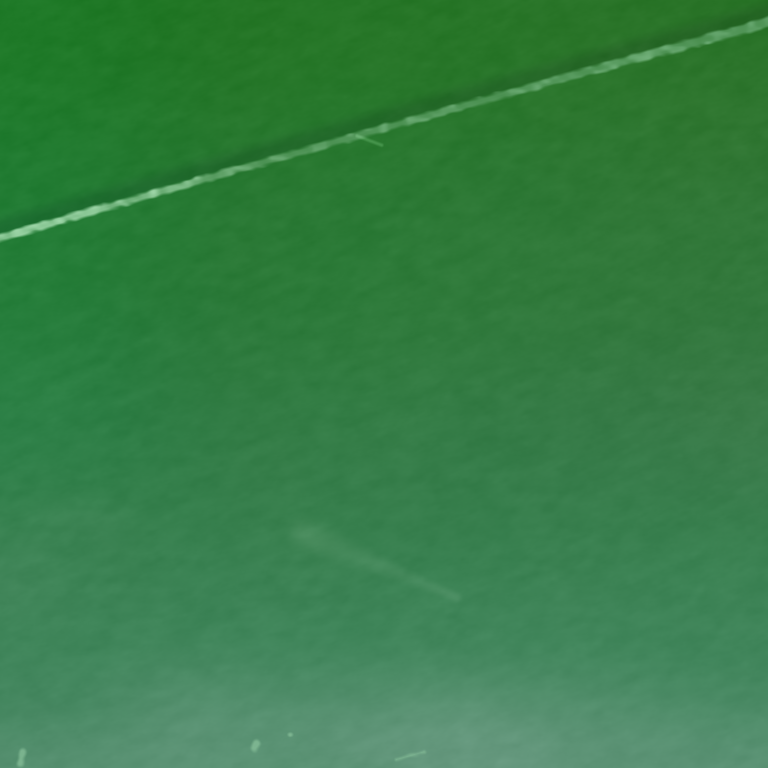
A three.js fragment shader for this texture:

```glsl
// Worn green painted board with a pale diagonal chalk line and dusty haze below.
varying vec2 vUv;

float hash(vec2 p) {
  return fract(sin(dot(p, vec2(127.1, 311.7))) * 43758.5453);
}

float noise(vec2 p) {
  vec2 i = floor(p), f = fract(p);
  f = f * f * (3.0 - 2.0 * f);
  return mix(mix(hash(i), hash(i + vec2(1.0, 0.0)), f.x),
             mix(hash(i + vec2(0.0, 1.0)), hash(i + vec2(1.0, 1.0)), f.x), f.y);
}

float fbm(vec2 p) {
  float sum = 0.0, amp = 0.5;
  for (int i = 0; i < 5; i++) {
    sum += amp * noise(p);
    p = mat2(1.6, 1.2, -1.2, 1.6) * p + 7.3;
    amp *= 0.5;
  }
  return sum;
}

float segment(vec2 p, vec2 a, vec2 b) {
  vec2 ab = b - a;
  return length(p - a - ab * clamp(dot(p - a, ab) / dot(ab, ab), 0.0, 1.0));
}

// Soft elliptical patch
float patchGlow(vec2 p, vec2 center, vec2 size) {
  vec2 d = (p - center) / size;
  return exp(-dot(d, d));
}

// Vertical fade of the paint from deep green to grey green
vec3 paint(float y) {
  vec3 c = mix(vec3(0.35, 0.57, 0.45), vec3(0.255, 0.525, 0.36), smoothstep(0.0, 0.16, y));
  c = mix(c, vec3(0.205, 0.49, 0.285), smoothstep(0.1, 0.42, y));
  c = mix(c, vec3(0.165, 0.475, 0.21), smoothstep(0.35, 0.7, y));
  return mix(c, vec3(0.14, 0.46, 0.145), smoothstep(0.65, 1.0, y));
}

void main() {
  vec2 p = vUv;
  float cloud = fbm(p * 5.0 + 3.0) - 0.48;
  vec3 col = paint(p.y + 0.1 * cloud);

  // Cooler left edge, greyer right side
  col += vec3(-0.025, 0.015, 0.005) * (1.0 - smoothstep(0.0, 0.35, p.x)) * smoothstep(0.2, 0.5, p.y);
  col += vec3(0.025, -0.008, 0.012) * smoothstep(0.35, 1.0, p.x) * smoothstep(0.25, 0.5, p.y);

  // Dusty haze
  float haze = 0.6 * patchGlow(p, vec2(0.57, 0.06), vec2(0.22, 0.1))
             + 0.35 * patchGlow(p, vec2(0.25, 0.1), vec2(0.1, 0.07))
             + 0.45 * patchGlow(p, vec2(0.01, 0.26), vec2(0.09, 0.06))
             + 0.3 * patchGlow(p, vec2(0.12, 0.32), vec2(0.07, 0.03))
             - 0.4 * patchGlow(p, vec2(0.04, 0.07), vec2(0.13, 0.08));
  col += vec3(0.11, 0.06, 0.10) * haze * (0.75 + 1.6 * cloud);

  // Fine slanted grain
  float grain = fbm(vec2(p.x + p.y * 0.6, p.y - p.x * 0.4) * vec2(38.0, 75.0)) - 0.48;
  col += vec3(0.05, 0.045, 0.05) * grain + vec3(0.04, 0.02, 0.04) * cloud;

  // Shadow band above the chalk line
  float lineY = 0.69 + 0.281 * p.x + 0.01 * p.x * (1.0 - p.x);
  float d = (p.y - lineY) * 0.963;
  float band = smoothstep(0.0, 0.008, d) * (1.0 - smoothstep(0.012, 0.034, d));
  col -= vec3(0.02, 0.055, 0.015) * band;

  // Chalk line, brightest at the left
  float rough = noise(p * vec2(90.0, 160.0)) - 0.5;
  float halfWidth = 0.0052 + 0.0016 * smoothstep(0.6, 1.0, p.x) + 0.003 * rough;
  float chalk = 1.0 - smoothstep(halfWidth - 0.003, halfWidth + 0.002, abs(d));
  float bright = 1.0 - smoothstep(0.12, 0.36, p.x);
  bright = clamp(bright + 0.25 * patchGlow(p, vec2(0.84, 0.925), vec2(0.03, 0.03)) + 0.5 * rough, 0.0, 1.0);
  vec3 chalkColor = mix(vec3(0.35, 0.61, 0.38), vec3(0.62, 0.84, 0.66), bright);
  col = mix(col, chalkColor, chalk * (0.85 + 0.3 * rough));

  // Scratch beneath the line
  float scratch = segment(p, vec2(0.465, 0.823), vec2(0.497, 0.811));
  col += 0.11 * (1.0 - smoothstep(0.0, 0.004, scratch));

  // Faded smear, broad at its upper end
  float smear = segment(p, vec2(0.395, 0.306), vec2(0.595, 0.222));
  float smearWidth = mix(0.03, 0.01, smoothstep(0.38, 0.6, p.x));
  col += vec3(0.07, 0.05, 0.06) * (1.0 - smoothstep(0.0, smearWidth, smear)) * (0.85 + 1.5 * cloud);

  // Pale chips along the bottom
  float chip = segment(p, vec2(0.026, 0.006), vec2(0.029, 0.021)) - 0.003;
  chip = min(chip, segment(p, vec2(0.331, 0.026), vec2(0.334, 0.032)) - 0.003);
  chip = min(chip, segment(p, vec2(0.516, 0.011), vec2(0.552, 0.021)) - 0.0005);
  chip = min(chip, length(p - vec2(0.378, 0.043)) - 0.001);
  col = mix(col, vec3(0.53, 0.75, 0.6), 0.75 * (1.0 - smoothstep(-0.002, 0.004, chip + 0.003 * rough)));

  gl_FragColor = vec4(clamp(col, 0.0, 1.0), 1.0);
}
```
